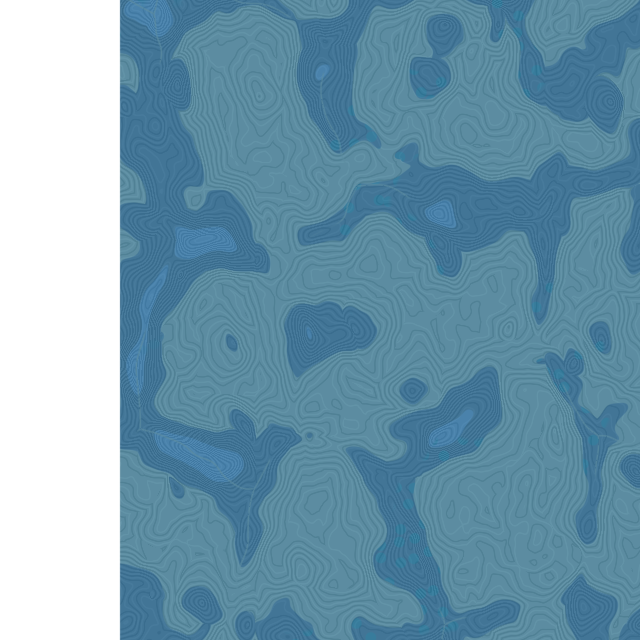
Give the GLSL for this texture, as a three.js fragment shader.

```glsl
varying vec2 vUv;

const vec3 WHITE = vec3(1.0);
const vec3 SHALLOW = vec3(0.36, 0.55, 0.63);
const vec3 DEEP = vec3(0.26, 0.46, 0.59);
const vec3 DEEPEST = vec3(0.29, 0.51, 0.67);
const vec3 FLECK = vec3(0.20, 0.50, 0.62);

const float MARGIN = 0.1875;               // width of the blank strip
const vec2 BASIN_SCALE = vec2(3.5, 3.0);   // cells bounded by channels
const vec2 SPOT_SCALE = vec2(8.5, 5.5);    // small separate pools
const float WARP = 0.04;
const float SWELL = 0.30;                  // breaks and widens the channels
const float DEEP_LEVEL = 0.14;
const float DEEPEST_LEVEL = -0.13;
const float SPOT_RADIUS = 0.07;
const float CONTOURS = 26.0;
const float LINE_WIDTH = 0.0012;
const float SOFTNESS = 0.0013;

vec2 hash2(vec2 cell) {
  vec2 q = vec2(dot(cell, vec2(127.1, 311.7)), dot(cell, vec2(269.5, 183.3)));
  return fract(sin(q) * 43758.5);
}

// Distances to the nearest and second nearest cell points
vec2 cellular(vec2 p) {
  vec2 base = floor(p);
  vec2 nearest = vec2(9.0);
  for (int j = -1; j <= 1; j++) {
    for (int i = -1; i <= 1; i++) {
      vec2 cell = base + vec2(float(i), float(j));
      float d = length(cell + 0.1 + 0.8 * hash2(cell) - p);
      nearest = d < nearest.x ? vec2(d, nearest.x) : vec2(nearest.x, min(nearest.y, d));
    }
  }
  return nearest;
}

// Layered, turned sines, roughly -1 to 1
float waves(vec2 p) {
  float sum = 0.0;
  float amp = 0.5;
  for (int i = 0; i < 4; i++) {
    sum += amp * sin(p.x + 1.3 * sin(p.y));
    p = mat2(0.8, 0.6, -0.6, 0.8) * p * 1.75 + 2.1;
    amp *= 0.55;
  }
  return sum;
}

// x: height, y: contour level, z: distance from the channel axis
vec3 terrain(vec2 uv) {
  vec2 p = uv + WARP * vec2(waves(uv * 11.0 + 3.0), waves(uv.yx * 11.0 + 8.0));
  vec2 basin = cellular(p * BASIN_SCALE + 7.0);
  float axis = basin.y - basin.x;
  float channel = sqrt(axis * axis + 0.0016) - 0.04 + SWELL * waves(uv * 15.0 + 1.0);
  float spot = cellular(p * SPOT_SCALE + 21.0).x - SPOT_RADIUS;
  float pool = DEEP_LEVEL + 0.8 * spot + 0.22 * waves(uv * 19.0 + 5.0);
  float height = min(channel, pool);
  float level = 1.0 - exp(-2.2 * height) + 0.06 * waves(uv * 38.0);
  return vec3(height, level, axis);
}

// Coverage below a limit, from a signed canvas distance
float below(float distance) {
  return 1.0 - smoothstep(-SOFTNESS, SOFTNESS, distance);
}

void main() {
  // Slopes turn height differences into canvas distances
  const float STEP = 0.0008;
  vec3 land = terrain(vUv);
  vec3 dx = (terrain(vUv + vec2(STEP, 0.0)) - land) / STEP;
  vec3 dy = (terrain(vUv + vec2(0.0, STEP)) - land) / STEP;
  vec3 slope = max(sqrt(dx * dx + dy * dy), vec3(0.4));

  // Depth zones
  float deep = below((land.x - DEEP_LEVEL) / slope.x);
  float deepest = below((land.x - DEEPEST_LEVEL) / slope.x);
  vec3 color = mix(SHALLOW, DEEP, deep);
  color = mix(color, DEEPEST, deepest);

  // Sparse cyan flecks in the channels
  float fleckMask = smoothstep(0.35, 0.45, waves(vUv * 9.0 + 14.0));
  float fleck = below((cellular(vUv * 30.0).x - 0.25) / 30.0);
  color = mix(color, FLECK, 0.7 * fleck * fleckMask * deep);

  // Contours, alternately dark and faintly light
  float band = land.y * CONTOURS;
  float gap = abs(fract(band) - 0.5) / (CONTOURS * slope.y);
  float line = 1.0 - smoothstep(0.3 * LINE_WIDTH, 1.6 * LINE_WIDTH, gap);
  float tone = mod(floor(band), 2.0) < 0.5 ? -0.045 : 0.025;
  color += line * tone * mix(1.0, 0.75, deep);

  // Pale hairlines along parts of the channel axis
  float hairMask = smoothstep(0.2, 0.3, waves(vUv * 8.0 + 30.0));
  float hair = below(land.z / slope.z - LINE_WIDTH);
  color = mix(color, SHALLOW, 0.7 * hair * hairMask);

  // Blank strip
  color = mix(color, WHITE, below(vUv.x - MARGIN));
  gl_FragColor = vec4(color, 1.0);
}
```
